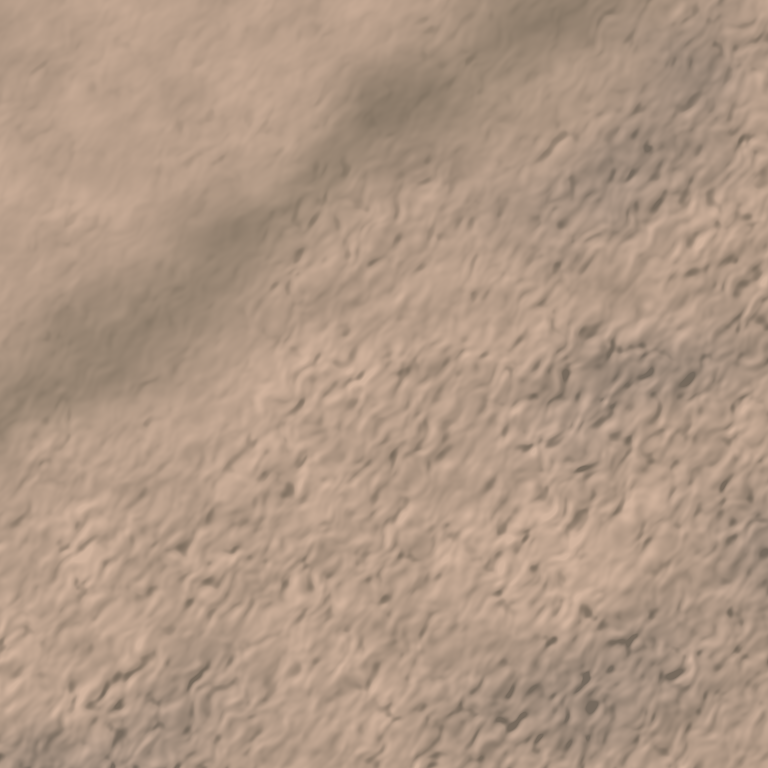
This texture is drawn by a WebGL 2 fragment shader. Its source:

```glsl
#version 300 es
precision highp float;
// Dry sandy ground: a soft diagonal shadow band, gritty patches and slanted, lit grains.

#define DARK_SAND vec3(0.525, 0.460, 0.398)
#define LIGHT_SAND vec3(0.795, 0.682, 0.598)
#define BASE_TONE 0.73
#define BAND_DEPTH 0.48
#define BAND_WIDTH 0.068
#define PATCH_DEPTH 0.36
#define GRAIN_SCALE vec2(34.0, 58.0)
#define GRAIN_ANGLE 0.90
#define STREAK_ANGLE 0.48
#define RELIEF 0.52
#define PIT_DEPTH 0.55
#define MOTTLE 0.29

uniform vec2 u_resolution;
out vec4 fragColor;

// Integer hash giving a pseudo-random gradient in [-1, 1]^2.
vec2 hashGradient(ivec2 cell) {
  uvec2 h = uvec2(cell) * uvec2(1597u, 3571u);
  uint n = (h.x ^ (h.y << 7)) + h.y;
  n = (n ^ (n >> 15)) * 73133u;
  n = (n ^ (n >> 13)) * 92821u;
  n ^= n >> 16;
  return vec2(n & 1023u, (n >> 10) & 1023u) / 511.5 - 1.0;
}

float gradientNoise(vec2 p) {
  ivec2 i = ivec2(floor(p));
  vec2 f = fract(p);
  vec2 w = f * f * f * (f * (f * 6.0 - 15.0) + 10.0);
  float a = dot(hashGradient(i), f);
  float b = dot(hashGradient(i + ivec2(1, 0)), f - vec2(1, 0));
  float c = dot(hashGradient(i + ivec2(0, 1)), f - vec2(0, 1));
  float d = dot(hashGradient(i + ivec2(1, 1)), f - vec2(1, 1));
  return mix(mix(a, b, w.x), mix(c, d, w.x), w.y);
}

float fbm(vec2 p) {
  float sum = 0.0, amp = 1.0;
  for (int k = 0; k < 4; k++) {
    sum += amp * gradientNoise(p);
    p = mat2(0.8, 0.6, -0.6, 0.8) * p * 2.03 + 17.3;
    amp *= 0.5;
  }
  return sum;
}

// Coordinates along (x) and across (y) a slanted direction.
vec2 slant(vec2 p, float angle) {
  float c = cos(angle), s = sin(angle);
  return mat2(c, -s, s, c) * p;
}

float grainHeight(vec2 p) {
  vec2 q = slant(p, GRAIN_ANGLE) * GRAIN_SCALE;
  return gradientNoise(q) + 0.5 * gradientNoise(q * 1.8 + 31.7);
}

// Long dark band rising to the right.
float shadowBand(vec2 p) {
  float d = (p.y - 0.45 - 0.75 * p.x) * 0.8;
  float width = BAND_WIDTH * (0.8 + 0.5 * p.x);
  return exp(-d * d / (width * width));
}

// Broad gritty areas: centre in xy, radii in zw.
float gritPatches(vec2 p) {
  vec4 areas[6] = vec4[6](
    vec4(0.80, 0.77, 0.16, 0.08), vec4(0.84, 0.51, 0.16, 0.07),
    vec4(0.78, 0.09, 0.18, 0.10), vec4(1.01, 0.28, 0.07, 0.10),
    vec4(0.12, 0.01, 0.22, 0.07), vec4(0.88, 0.92, 0.10, 0.06));
  float sum = 0.0;
  for (int k = 0; k < 6; k++) {
    vec2 d = slant(p - areas[k].xy, 0.3) / areas[k].zw;
    sum += exp(-dot(d, d));
  }
  return min(sum, 1.0);
}

void main() {
  vec2 p = gl_FragCoord.xy / min(u_resolution.x, u_resolution.y);

  // Warps that break up the outlines and the grain rows.
  vec2 warp = vec2(fbm(p * 5.0 + 3.1), fbm(p * 5.0 + 47.9));
  vec2 fineWarp = vec2(gradientNoise(p * 26.0 + 8.0), gradientNoise(p * 26.0 + 71.0));
  vec2 grainPos = p + 0.012 * fineWarp;

  // Ground turns from smooth at the upper left to rough at the lower right.
  float slope = p.x * 0.5 + (1.0 - p.y) * 0.75 - 0.2;
  float rough = smoothstep(0.0, 0.62, slope + 0.2 * warp.x);
  float band = shadowBand(p + 0.07 * warp);
  float grit = gritPatches(p + 0.09 * warp);

  // Broad tone, soft streaks in the smooth ground and mottling in the rough.
  float streak = fbm(slant(p + 0.025 * warp, STREAK_ANGLE) * vec2(6.5, 16.0) + 5.0);
  float mottle = fbm(slant(p + 0.01 * fineWarp, GRAIN_ANGLE) * vec2(14.0, 22.0) + 63.0);
  float tone = BASE_TONE - BAND_DEPTH * band * (1.0 + 0.5 * mottle) - PATCH_DEPTH * grit;
  tone += 0.30 * streak + MOTTLE * (0.6 + 0.4 * rough) * mottle + 0.20 * warp.y;

  // Lit grains with dark, clustered pits.
  float height = grainHeight(grainPos);
  float relief = height - grainHeight(grainPos + vec2(-0.005, 0.006));
  float clump = smoothstep(-0.45, 0.35, fbm(p * 9.0 + 21.0) + 0.5 * grit);
  float strength = (0.22 + 0.78 * rough) * (0.55 + 0.45 * clump) * (1.0 - 0.3 * band);
  float pits = smoothstep(0.10, 0.58, -height) * clump;
  tone += strength * (RELIEF * relief + 0.20 * height - PIT_DEPTH * pits);

  // Olive cast in the band, greyer cast in the grit.
  vec3 colour = mix(DARK_SAND, LIGHT_SAND, clamp(tone, -0.2, 1.12));
  colour += band * vec3(-0.004, 0.001, -0.002) + grit * vec3(-0.008, 0.0, 0.010);
  fragColor = vec4(colour, 1.0);
}
```
